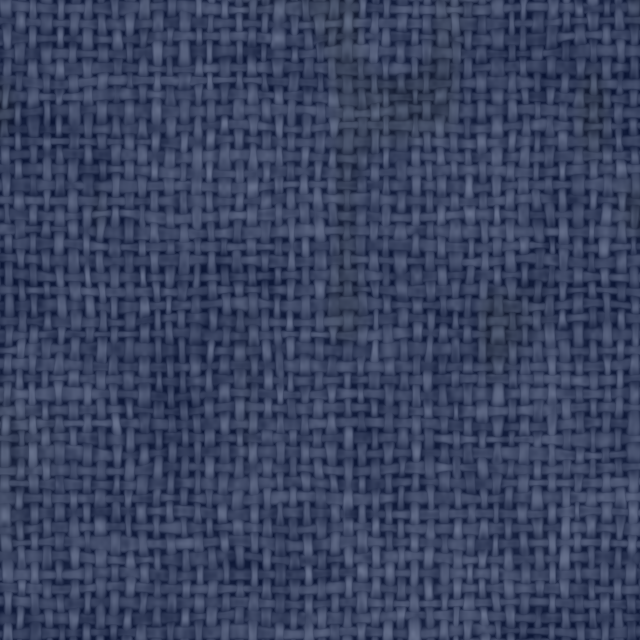
Give the GLSL for this texture, as a WebGL 1 fragment shader.

```glsl
precision highp float;
// Navy plain-weave cloth: warp and weft threads pass over and under each other
// in a checkerboard, leaving soft dark holes between them. Noise varies thread
// width, position, brightness and fibre grain so that no two crossings agree.

uniform vec2 u_resolution;

const vec2 THREADS = vec2(47.0, 43.0);       // warp threads across, weft down
const vec3 SHADOW = vec3(0.055, 0.095, 0.215);
const vec3 HIGHLIGHT = vec3(0.365, 0.405, 0.515);
const vec3 FADED = vec3(0.20, 0.235, 0.28);  // greyed dye in worn patches
const float WARP_HALF = 0.34;                // half widths, in thread spacings
const float WEFT_HALF = 0.35;
const float WIDTH_VARIATION = 0.24;
const float EDGE_SOFTNESS = 0.17;
const float WANDER = 0.45;                   // sideways drift of the threads
const float WARP_LEVEL = 0.62;
const float WEFT_LEVEL = 0.53;
const float WARP_LIFT = 0.24;                // brightening where on top
const float WEFT_LIFT = 0.13;
const float HOLE_LEVEL = 0.06;
const float FIBRE_STRENGTH = 0.36;
const float SLUB_STRENGTH = 0.22;
const float GRAIN_STRENGTH = 0.16;
const float CLOUD_STRENGTH = 0.14;
const float FADE_STRENGTH = 0.35;

float hash(vec2 p) {
  vec3 q = fract(vec3(p.xyx) * 0.1031);
  q += dot(q, q.yzx + 33.33);
  return fract((q.x + q.y) * q.z);
}

// Smooth value noise, centred on zero, from -0.5 to 0.5.
float noise(vec2 p) {
  vec2 cell = floor(p);
  vec2 f = fract(p);
  f = f * f * (3.0 - 2.0 * f);
  float low = mix(hash(cell), hash(cell + vec2(1.0, 0.0)), f.x);
  float high = mix(hash(cell + vec2(0.0, 1.0)), hash(cell + 1.0), f.x);
  return mix(low, high, f.y) - 0.5;
}

// Rounded cross-section of a thread: 1 on its axis, 0 outside.
float threadProfile(float offset, float halfWidth, float softness) {
  float cover = 1.0 - smoothstep(halfWidth - softness, halfWidth + softness, abs(offset));
  return cover * (1.0 - 0.7 * offset * offset);
}

// Uneven brightness along one thread: short fibres and longer slubs.
float threadTone(float index, float along, float offset, float seed) {
  float fibre = noise(vec2(index * 3.0 + offset * 2.0 + seed, along * 1.3));
  float slub = noise(vec2(index * 7.0 + seed, along * 0.16 + seed));
  return FIBRE_STRENGTH * fibre + SLUB_STRENGTH * slub;
}

void main() {
  vec2 uv = gl_FragCoord.xy / u_resolution;
  vec2 grid = uv * THREADS;
  vec2 pixel = THREADS / u_resolution;

  // Let the threads wander slightly, mostly along their own length.
  vec2 woven = grid;
  woven.x += WANDER * noise(grid * vec2(0.7, 0.23) + 80.0);
  woven.y += WANDER * noise(grid * vec2(0.23, 0.7) + 140.0);
  vec2 index = floor(woven);
  vec2 offset = fract(woven) - 0.5;

  // Positive lift means the thread is on top at this crossing.
  float parity = 1.0 - 2.0 * mod(index.x + index.y, 2.0);
  float warpLift = parity * cos(3.14159 * offset.y);
  float weftLift = -parity * cos(3.14159 * offset.x);

  // Width changes from thread to thread and along each thread.
  float warpHalf = WARP_HALF
    + WIDTH_VARIATION * noise(vec2(index.x * 5.0 + 20.0, woven.y * 0.45));
  float weftHalf = WEFT_HALF
    + WIDTH_VARIATION * noise(vec2(woven.x * 0.45, index.y * 5.0 + 60.0));
  vec2 softness = max(vec2(EDGE_SOFTNESS), pixel);
  float warpCover = threadProfile(offset.x, warpHalf, softness.x);
  float weftCover = threadProfile(offset.y, weftHalf, softness.y);

  float warp = warpCover * (WARP_LEVEL + WARP_LIFT * warpLift
    + threadTone(index.x, woven.y, offset.x, 11.0));
  float weft = weftCover * (WEFT_LEVEL + WEFT_LIFT * weftLift
    + threadTone(index.y, woven.x, offset.y, 211.0));
  float tone = max(HOLE_LEVEL, max(warp, weft));

  // Fine grain and broad clouds of light and dark.
  tone += GRAIN_STRENGTH * noise(grid * vec2(3.1, 2.3) + 300.0);
  tone += CLOUD_STRENGTH * noise(uv * vec2(7.0, 9.0) + 30.0);

  // Sparse faded patches, longer along the warp.
  float fade = smoothstep(0.2, 0.42, noise(uv * vec2(13.0, 6.0) + 50.0));
  vec3 color = mix(SHADOW, HIGHLIGHT, clamp(tone, -0.08, 1.2));
  color = mix(color, FADED * (0.45 + tone), FADE_STRENGTH * fade);
  gl_FragColor = vec4(color, 1.0);
}
```
